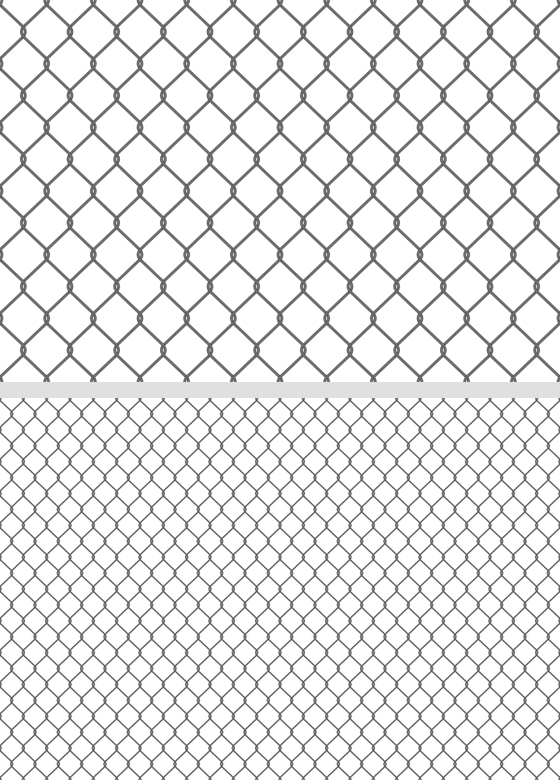
Top, the tile; bottom, the same tile 2 across and 2 down.
Give the GLSL for this pattern, as a Shadertoy shader.

```glsl
#define REPEATS vec2(12.0, 6.0)   // whole mesh cells across and down
#define CELL vec2(64.0, 87.5)     // cell size in design units
#define WIRE_RADIUS 1.95
#define SLOPE 1.05                // sideways run per unit of height
#define REACH 18.6                // sideways swing of a wire from its axis
#define BEND 4.4                  // softness of the bends
#define EDGE_GRAY 0.335
#define CORE_GRAY 0.43
#define CONTACT_SHADE 0.8

float softMin(float a, float b, float k) {
    float h = max(k - abs(a - b), 0.0) / k;
    return min(a, b) - 0.25 * h * h * k;
}

// Sideways offset of a zigzag wire: far left at y = 0, far right at half a cell
float wireOffset(float y) {
    float rise = abs(mod(y + 0.5 * CELL.y, CELL.y) - 0.5 * CELL.y) - 0.25 * CELL.y;
    return sign(rise) * softMin(abs(rise) * SLOPE, REACH, BEND);
}

// Distance to the wire's centre line, refined by stepping to the nearest height
float wireDistance(vec2 p) {
    float y = p.y;
    float dist = 0.0;
    for (int i = 0; i < 3; i++) {
        float x = wireOffset(y);
        float slope = (wireOffset(y + 0.2) - wireOffset(y - 0.2)) / 0.4;
        vec2 tangent = normalize(vec2(slope, 1.0));
        vec2 delta = p - vec2(x, y);
        dist = abs(delta.x * tangent.y - delta.y * tangent.x);
        y += dot(delta, tangent) * tangent.y;
    }
    return dist;
}

// Wrap x around the axis of the nearest wire of one kind
float aroundAxis(float x, float axis) {
    return mod(x - axis + 0.5 * CELL.x, CELL.x) - 0.5 * CELL.x;
}

float coverage(float dist, float pixel) {
    return smoothstep(-0.75, 0.75, (WIRE_RADIUS - dist) / pixel);
}

float wireGray(float dist) {
    float r = clamp(dist / WIRE_RADIUS, 0.0, 1.0);
    return mix(CORE_GRAY, EDGE_GRAY, r * r);
}

void mainImage(out vec4 fragColor, in vec2 fragCoord) {
    vec2 p = fragCoord / iResolution.xy * REPEATS * CELL;
    float pixel = CELL.x * REPEATS.x / iResolution.x;

    // Two mirrored zigzag wires per cell
    float distA = wireDistance(vec2(aroundAxis(p.x, 0.25 * CELL.x), p.y));
    float distB = wireDistance(vec2(-aroundAxis(p.x, 0.75 * CELL.x), p.y));

    // The wires swap front and back across the middle of each knot
    float knotY = mod(p.y + 0.25 * CELL.y, 0.5 * CELL.y) - 0.25 * CELL.y;
    float front = knotY > 0.0 ? distA : distB;
    float back = knotY > 0.0 ? distB : distA;

    // Back wire, darkened where the front one rests on it, then front wire
    float shade = mix(CONTACT_SHADE, 1.0, smoothstep(0.0, 1.5, front - WIRE_RADIUS));
    float gray = mix(1.0, wireGray(back) * shade, coverage(back, pixel));
    gray = mix(gray, wireGray(front), coverage(front, pixel));

    fragColor = vec4(vec3(gray), 1.0);
}
```
